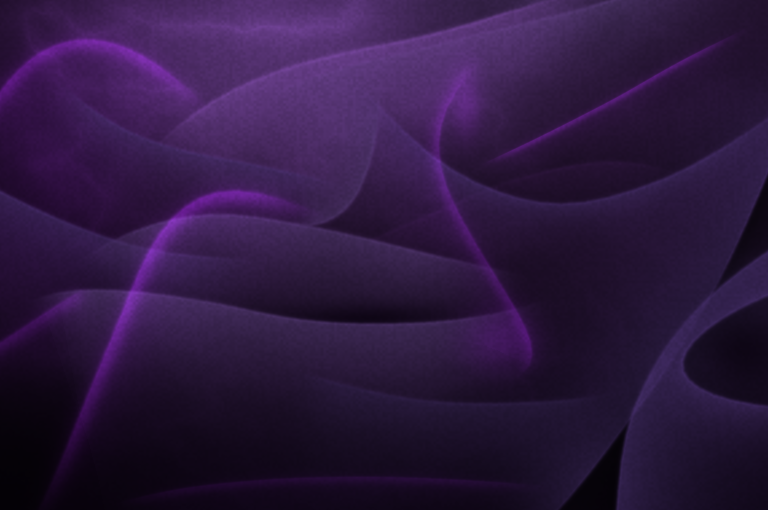
Write a Shadertoy shader that draws this texture.

```glsl
// Dark violet chiffon: sheer overlapping folds crossed by glowing ribbons.
// Each edge is a cubic curve; its signed distance drives a lit side, a
// shaded side or a glow, painted back to front over a cloudy backdrop.

const int SEGMENTS = 20;
const vec3 INK = vec3(.045, .015, .07);
const vec3 PLUM = vec3(.13, .06, .175);
const vec3 MAUVE = vec3(.42, .25, .56);
const vec3 SLATE = vec3(.29, .2, .4);
const vec3 INDIGO = vec3(.24, .16, .37);
const vec3 VIOLET = vec3(.36, .06, .52);

float hash(vec2 p) {
    return fract(sin(dot(p, vec2(127.1, 311.7))) * 43758.5453);
}

float noise(vec2 p) {
    vec2 i = floor(p), f = fract(p);
    f = f * f * (3. - 2. * f);
    return mix(mix(hash(i), hash(i + vec2(1, 0)), f.x),
               mix(hash(i + vec2(0, 1)), hash(i + vec2(1, 1)), f.x), f.y);
}

float fbm(vec2 p) {
    float sum = 0., amp = .5;
    for (int i = 0; i < 4; i++) {
        sum += amp * noise(p);
        p = mat2(1.6, 1.2, -1.2, 1.6) * p;
        amp *= .5;
    }
    return sum;
}

vec2 bezier(vec2 a, vec2 b, vec2 c, vec2 d, float t) {
    float s = 1. - t;
    return s * s * s * a + 3. * s * t * (s * b + t * c) + t * t * t * d;
}

// x: distance, positive to the right of travel; y: fade toward both ends
vec2 curve(vec2 p, vec2 a, vec2 b, vec2 c, vec2 d) {
    float best = 1e3, side = 1., along = 0.;
    vec2 start = a;
    for (int i = 1; i <= SEGMENTS; i++) {
        vec2 end = bezier(a, b, c, d, float(i) / float(SEGMENTS));
        vec2 e = end - start, q = p - start;
        float h = clamp(dot(q, e) / dot(e, e), 0., 1.);
        float dist = length(q - h * e);
        if (dist < best) {
            best = dist;
            side = e.y * q.x - e.x * q.y < 0. ? -1. : 1.;
            along = (float(i - 1) + h) / float(SEGMENTS);
        }
        start = end;
    }
    return vec2(best * side, smoothstep(0., .2, along) * smoothstep(1., .78, along));
}

// Sheet with a fine bright hem, lit on one side, shading the cloth behind
vec3 fold(vec3 col, vec2 c, vec3 tint, float width, float shade) {
    float front = smoothstep(-.004, .004, c.x), hem = c.x / .005;
    float lit = front * exp(-max(c.x, 0.) / width);
    float dark = (1. - front) * exp(min(c.x, 0.) / .08);
    col = mix(col, tint, .75 * lit * c.y) * (1. - shade * dark * c.y);
    return col + .13 * tint * c.y * exp(-hem * hem);
}

// Sheer band: crisp on its outer edge, melting away on the inner side
vec3 ribbon(vec3 col, vec2 c, vec3 tint, float width) {
    float d = max(c.x, -4. * c.x) / width;
    return col + tint * c.y * (.5 * exp(-d * d) + .35 * exp(-d * .35));
}

float blob(vec2 p, vec2 center, vec2 radius) {
    vec2 q = (p - center) / radius;
    return exp(-dot(q, q));
}

void mainImage(out vec4 fragColor, in vec2 fragCoord) {
    vec2 uv = fragCoord / iResolution.y;
    vec2 p = uv + .012 * (vec2(noise(uv * 5.), noise(uv * 5. + 17.)) - .5);
    float cloud = fbm(uv * 3.), wisp = 1. - abs(2. * fbm(uv * vec2(2, 4) + cloud) - 1.);

    // Backdrop: dark below, misty mauve at the upper left
    vec3 col = mix(INK, PLUM, smoothstep(0., .6, p.y));
    col = mix(col, MAUVE, .9 * blob(p, vec2(.56, .9), vec2(.42, .24)));
    col = mix(col, SLATE, .75 * blob(p, vec2(1.1, 1.04), vec2(.32, .14)));
    col = mix(col, VIOLET, .35 * blob(p, vec2(.06, .64), vec2(.24, .28)));
    col *= .6 + .5 * cloud + .25 * pow(wisp, 6.);

    // Upper veils
    col = fold(col, curve(p, vec2(.5, .8), vec2(.8, .95), vec2(1.05, .9), vec2(1.4, 1.08)), SLATE, .05, .05);
    col = fold(col, curve(p, vec2(.28, .68), vec2(.5, .95), vec2(.8, .87), vec2(1.2, 1.04)), MAUVE, .09, .05);
    col = fold(col, curve(p, vec2(.1, .86), vec2(.3, .66), vec2(.45, .71), vec2(.7, .63)), INDIGO, .04, .1);
    col = fold(col, curve(p, vec2(.74, .86), vec2(.74, .62), vec2(.68, .55), vec2(.56, .56)), SLATE, .06, .15);
    col = fold(col, curve(p, vec2(.65, .5), vec2(.95, .62), vec2(1.15, .74), vec2(1.35, .65)), PLUM * 1.35, .08, .1);

    // Right swag with maroon gloom under it, then the diagonal drape
    col = fold(col, curve(p, vec2(.66, .88), vec2(1., .5), vec2(1.15, .5), vec2(1.7, .9)), INDIGO, .04, .3);
    col = mix(col, PLUM * .75, .75 * blob(p, vec2(1.1, .46), vec2(.13, .1)));
    col = fold(col, curve(p, vec2(1.62, .95), vec2(1.44, .45), vec2(1.3, .2), vec2(.98, -.12)), INDIGO, .11, .7);

    // Broad folds across the middle, with a dark pocket between them
    col = fold(col, curve(p, vec2(-.15, .7), vec2(.1, .59), vec2(.2, .48), vec2(.55, .49)), INDIGO, .08, .2);
    col = fold(col, curve(p, vec2(.14, .48), vec2(.42, .66), vec2(.62, .55), vec2(1.06, .45)), SLATE, .12, .1);
    col = mix(col, INK * 1.3, .9 * blob(p, vec2(.72, .375), vec2(.17, .03)));
    col = fold(col, curve(p, vec2(.04, .4), vec2(.25, .52), vec2(.65, .26), vec2(1.1, .42)), SLATE, .11, .2);
    col = fold(col, curve(p, vec2(.55, .28), vec2(.8, .2), vec2(1., .18), vec2(1.25, .24)), INDIGO * .7, .08, 0.);

    // Rolled cloth with its hollow at the lower right
    col = fold(col, curve(p, vec2(1.2, -.25), vec2(1.17, .3), vec2(1.35, .45), vec2(1.75, .64)), INDIGO, .17, .4);
    col = mix(col, INK, .8 * blob(p, vec2(1.46, .31), vec2(.1, .07)));
    col = fold(col, curve(p, vec2(1.75, .5), vec2(1.23, .36), vec2(1.17, .18), vec2(1.75, .2)), INDIGO, .05, .35);

    // Glowing ribbons
    col += VIOLET * (.3 * blob(p, vec2(.98, .33), vec2(.07, .06)) + .3 * blob(p, vec2(.91, .8), vec2(.03, .07)));
    col = ribbon(col, curve(p, vec2(.03, -.08), vec2(.3, .4), vec2(.25, .77), vec2(.67, .56)), VIOLET * .85, .022);
    col = ribbon(col, curve(p, vec2(-.07, .7), vec2(.07, .99), vec2(.22, .98), vec2(.43, .77)), VIOLET * .7, .02);
    col = ribbon(col, curve(p, vec2(.97, .9), vec2(.62, .68), vec2(1.2, .33), vec2(1., .25)), VIOLET * .5, .015);
    col = ribbon(col, curve(p, vec2(.93, .67), vec2(1.1, .75), vec2(1.25, .84), vec2(1.48, .95)), VIOLET * .6, .008);
    col = ribbon(col, curve(p, vec2(-.1, .27), vec2(.05, .35), vec2(.1, .4), vec2(.18, .44)), VIOLET * .5, .018);
    col = ribbon(col, curve(p, vec2(.2, .01), vec2(.45, .08), vec2(.8, .07), vec2(1.1, .04)), VIOLET * .25, .012);

    // Deep lower left corner and fine weave
    col *= 1. - .5 * blob(p, vec2(0., .08), vec2(.3, .22));
    col *= .94 + .12 * noise(uv * 190.);
    fragColor = vec4(clamp(col, 0., 1.), 1.);
}
```
